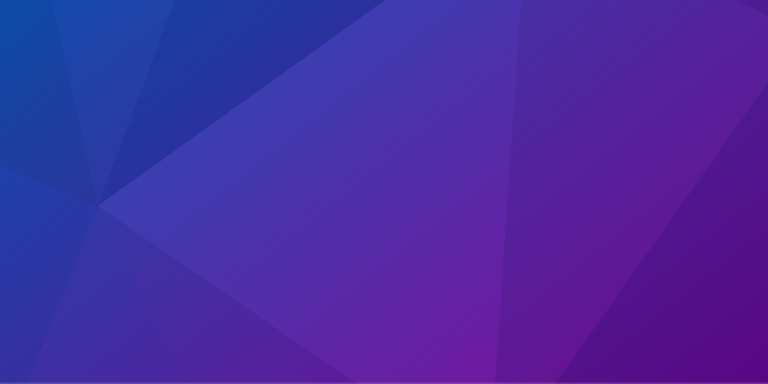
This background is drawn by a Shadertoy shader. Its source:

```glsl
// Low-poly backdrop: a blue to purple diagonal gradient cut into faintly shaded facets.

// Angle of a direction, 0 to 2 pi, counterclockwise from the right
float turn(vec2 d) {
    return atan(-d.y, -d.x) + 3.14159265;
}

// Smooth coverage of the area to the right of the line from a to b
float rightOf(vec2 p, vec2 a, vec2 b, float pixel) {
    vec2 d = normalize(b - a);
    float dist = dot(p - a, vec2(d.y, -d.x));
    return smoothstep(-0.6 * pixel, 0.6 * pixel, dist);
}

void mainImage(out vec4 fragColor, in vec2 fragCoord) {
    // Canvas height is 1, width is 2
    float pixel = 1.0 / iResolution.y;
    vec2 p = fragCoord * vec2(2.0 / iResolution.x, pixel);

    // Slanted gradient, top left to bottom right
    float t = dot(vec2(p.x, 1.0 - p.y), vec2(0.62, 0.78)) / 2.02;
    vec3 color = mix(vec3(28, 84, 188), vec3(135, 8, 152), t);

    // Fan of facets around a hub: where each ray ends, and the tint that follows it
    vec2 hub = vec2(0.255, 0.464);
    vec2 rayEnd[7] = vec2[7](
        vec2(1.003, 1.0), vec2(0.456, 1.0), vec2(0.135, 1.0), vec2(0.0, 0.57),
        vec2(0.07, 0.0), vec2(0.482, 0.0), vec2(0.93, 0.0));
    vec3 rayTint[7] = vec3[7](
        vec3(-18, -12, -20), vec3(-11, -7, -14), vec3(-16, -9, -21), vec3(-16, -7, -12),
        vec3(-9, -6, -9), vec3(-6, -6, -10), vec3(0));

    vec2 fromHub = p - hub;
    float angle = turn(fromHub);
    float soft = 0.6 * pixel / max(length(fromHub), pixel);
    vec3 tint = vec3(0);
    for (int i = 0; i < 7; i++) {
        float edge = turn(rayEnd[i] - hub);
        tint = mix(tint, rayTint[i], smoothstep(-soft, soft, angle - edge));
    }

    // Broad facets on the right, each flattening the gradient
    vec3 midTint = mix(vec3(13, -10, -7), vec3(-23, 1, -12), t);
    tint = mix(tint, midTint, rightOf(p, vec2(1.289, 0.0), vec2(1.357, 1.0), pixel));
    vec3 darkTint = mix(vec3(22, -12, -19), vec3(-45, -2, -20), t);
    tint = mix(tint, darkTint, rightOf(p, vec2(1.445, 0.0), vec2(2.0, 0.786), pixel));

    // Small top corner
    tint = mix(tint, vec3(-14, -9, -19), rightOf(p, vec2(2.0, 0.958), vec2(1.914, 1.0), pixel));

    // Thin pale rim along the bottom
    float rim = 1.0 - smoothstep(0.004 - 0.5 * pixel, 0.004 + 0.5 * pixel, p.y);
    color = mix(color + tint, vec3(255), 0.15 * rim);

    fragColor = vec4(color / 255.0, 1.0);
}
```
